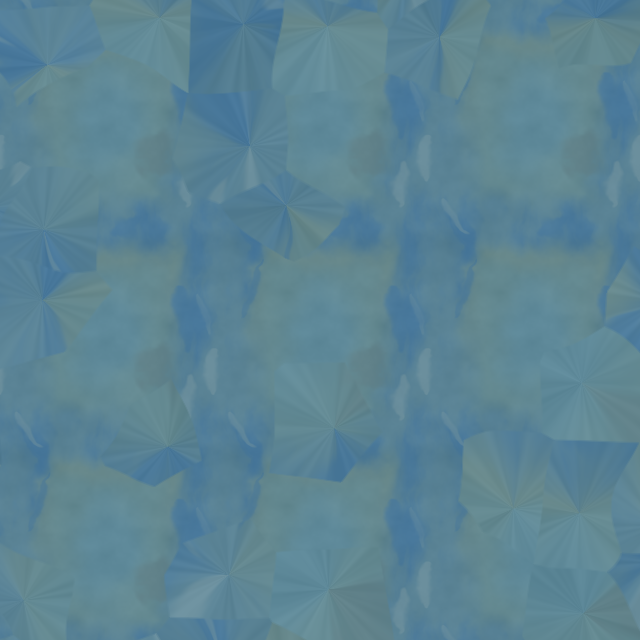
Write a Shadertoy shader that draws this texture.

```glsl
#define REPEATS 3.0
#define SHARD_GRID 7.0
#define SHARD_CHANCE 0.25
#define BORDER_CHANCE 0.5
#define WARP 0.15
#define GRAIN 0.022
#define DEEP_BLUE vec3(0.275, 0.462, 0.600)
#define SLATE vec3(0.345, 0.505, 0.575)
#define TEAL vec3(0.388, 0.535, 0.565)
#define CORE_BLUE vec3(0.365, 0.540, 0.615)
#define OLIVE vec3(0.410, 0.530, 0.525)
#define PALE vec3(0.420, 0.555, 0.605)

float hash(vec2 p) {
    vec3 h = fract(vec3(p.xyx) * 0.1031);
    h += dot(h, h.yzx + 33.33);
    return fract((h.x + h.y) * h.z);
}

// Value noise that wraps after a whole number of cells
float noise(vec2 p, vec2 period) {
    vec2 i = floor(p), f = fract(p);
    f = f * f * (3.0 - 2.0 * f);
    vec2 a = mod(i, period), b = mod(i + 1.0, period);
    return mix(mix(hash(a), hash(vec2(b.x, a.y)), f.x),
               mix(hash(vec2(a.x, b.y)), hash(b), f.x), f.y);
}

float fbm(vec2 q, vec2 period) {
    float sum = 0.0, gain = 0.5;
    for (int i = 0; i < 5; i++) {
        sum += gain * noise(q * period, period);
        period *= 2.0;
        gain *= 0.5;
    }
    return sum;
}

vec2 wrapAround(vec2 q, vec2 centre) {
    return fract(q - centre + 0.5) - 0.5;
}

// Soft elongated mark around a centre, along a half axis
float brushMark(vec2 q, vec2 centre, vec2 axis, float width) {
    vec2 v = wrapAround(q, centre);
    float t = clamp(dot(v, axis) / dot(axis, axis), -1.0, 1.0);
    float taper = width * (1.0 - 0.6 * t * t);
    return 1.0 - smoothstep(0.3 * taper, taper, length(v - axis * t));
}

// One repeating tile: a cloudy panel with blue folds beside it
vec3 tileColor(vec2 uv) {
    vec2 q = fract(uv * REPEATS - vec2(0.17, 0.844));
    float cloud = fbm(q, vec2(5.0)), fine = fbm(q + 0.37, vec2(13.0));
    vec2 bend = vec2(cloud, fbm(q + 0.61, vec2(4.0))) - 0.5;
    vec2 w = q + bend * WARP;

    // Blue folds, stretched upright
    float folds = fbm(w, vec2(9.0, 3.0));
    vec3 col = mix(DEEP_BLUE, SLATE, smoothstep(0.28, 0.72, folds));
    col = mix(col, SLATE, 0.55 * brushMark(w, vec2(0.91, 0.92), vec2(0.08, 0.0), 0.12));

    // Panel, its olive rim and its bluer core
    vec2 v = wrapAround(w, vec2(0.34, 0.59));
    vec2 e = abs(v) - vec2(0.29 + 0.06 * v.y, 0.37);
    float d = length(max(e, 0.0)) + min(max(e.x, e.y), 0.0);
    col = mix(col, TEAL, 1.0 - smoothstep(-0.07, 0.07, d));
    float core = 1.0 - smoothstep(0.3, 1.0, length(v / vec2(0.25, 0.42)));
    col = mix(col, CORE_BLUE, 0.75 * core);
    float rim = exp(-d * d / 0.0025) * smoothstep(-0.35, 0.4, v.y);
    col = mix(col, OLIVE, 0.75 * rim * smoothstep(0.2, 0.6, cloud));

    // Dark stains and creases
    float stain = brushMark(w, vec2(0.57, 0.44), vec2(0.03, 0.07), 0.13);
    col = mix(col, vec3(0.36, 0.48, 0.51), 0.65 * stain * smoothstep(0.2, 0.6, fine));
    col = mix(col, DEEP_BLUE, 0.75 * brushMark(w, vec2(0.44, 0.11), vec2(0.04, 0.02), 0.09));
    col = mix(col, DEEP_BLUE, 0.75 * brushMark(w, vec2(0.70, 0.68), vec2(-0.02, 0.14), 0.07));
    col = mix(col, DEEP_BLUE, 0.5 * brushMark(w, vec2(0.01, 0.83), vec2(0.025, 0.13), 0.025));

    // Pale folded highlights
    float light = brushMark(w, vec2(0.855, 0.43), vec2(0.01, 0.10), 0.045);
    light = max(light, brushMark(w, vec2(0.73, 0.30), vec2(0.025, 0.11), 0.05));
    light = max(light, 0.7 * brushMark(w, vec2(0.97, 0.14), vec2(-0.035, 0.07), 0.035));
    light = max(light, 0.4 * brushMark(w, vec2(0.80, 0.70), vec2(-0.03, 0.08), 0.03));
    col = mix(col, PALE, 0.75 * light);
    return col + GRAIN * (2.0 * fine + 2.0 * cloud - 2.0);
}

vec2 shardSite(vec2 id) {
    return id + 0.1 + 0.8 * vec2(hash(id + 17.0), hash(id + 53.0));
}

// Shards smear the tile outward from their site; other cells keep it intact
vec3 shardColor(vec2 uv, vec2 id, vec3 tile) {
    vec2 site = shardSite(id) / SHARD_GRID;
    vec2 toEdge = abs(site - 0.5);
    float border = smoothstep(0.33, 0.48, max(toEdge.x, toEdge.y));
    if (hash(id + 91.0) > SHARD_CHANCE + BORDER_CHANCE * border) return tile;
    vec2 v = uv - site;
    float r = length(v);
    vec2 ray = v / max(r, 0.0001);
    vec2 shift = 0.14 * (vec2(hash(id + 7.0), hash(id + 29.0)) - 0.5);
    float streak = noise(ray * 9.0 + id * 5.0, vec2(256.0)) - 0.5;
    vec3 smear = tileColor(site + shift + ray * (0.035 + 0.2 * r));
    return smear + 0.035 * streak + 0.025 * (hash(id + 3.0) - 0.5);
}

void mainImage(out vec4 fragColor, in vec2 fragCoord) {
    vec2 uv = fragCoord / iResolution.xy;
    vec2 p = uv * SHARD_GRID;
    p += 0.3 * (vec2(noise(p * 1.3, vec2(64.0)), noise(p * 1.3 + 19.0, vec2(64.0))) - 0.5);

    // Two nearest shard sites
    vec2 near = vec2(0.0), next = vec2(0.0);
    float d1 = 99.0, d2 = 99.0;
    for (int k = 0; k < 25; k++) {
        vec2 id = floor(p) + vec2(k % 5, k / 5) - 2.0;
        vec2 v = shardSite(id) - p;
        float d = dot(v, v);
        if (d < d1) { d2 = d1; next = near; d1 = d; near = id; }
        else if (d < d2) { d2 = d; next = id; }
    }

    // Blend smoothly across the shared edge
    float edge = 0.5 * (d2 - d1) / distance(shardSite(near), shardSite(next));
    float soft = 1.2 * SHARD_GRID / min(iResolution.x, iResolution.y);
    vec3 tile = tileColor(uv);
    vec3 col = mix(shardColor(uv, next, tile), shardColor(uv, near, tile),
                   0.5 + 0.5 * smoothstep(0.0, soft, edge));
    fragColor = vec4(col, 1.0);
}
```
